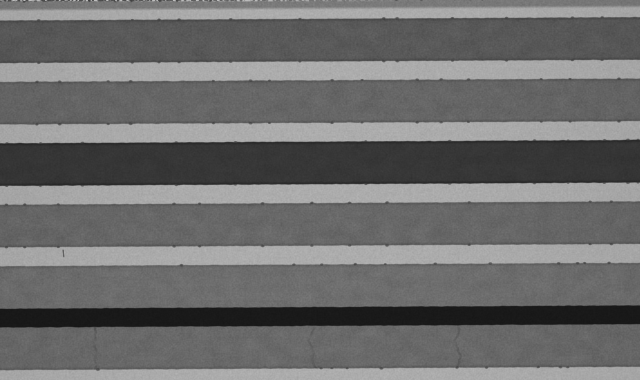
Give the GLSL for this texture, as a WebGL 2 fragment shader.

```glsl
#version 300 es
precision highp float;

uniform vec2 u_resolution;
out vec4 outColor;

// Layout, in canvas heights unless noted
const float PERIOD = 0.1616;
const float TOP_OFFSET = 0.0045;
const float TILT = 0.0054;
const float LINE_HALF = 0.153;      // in periods
const float EDGE_SOFT = 0.0022;
const float EDGE_WOBBLE = 0.0016;
const float SHADE_WIDTH = 0.004;

// Tones, from top to bottom
const float BAND_TONE[6] = float[6](0.345, 0.395, 0.212, 0.402, 0.425, 0.408);
const float LINE_TONE = 0.665;
const float BLACK_TONE = 0.098;
const float BLACK_LINE = 5.0;
const float TOP_TONE = 0.47;

// Wear
const float GRAIN = 0.045;
const float MOTTLE = 0.035;
const vec3 CRACK_X = vec3(0.252, 0.823, 1.205);
const float CRACK_DEPTH = 0.075;
const vec2 NICK = vec2(0.167, 0.333);
const float SPECK_CELL = 0.045;

vec2 hash2(vec2 p) {
  vec3 q = fract(p.xyx * vec3(0.1031, 0.1030, 0.0973));
  q += dot(q, q.yzx + 33.33);
  return fract((q.xx + q.yz) * q.zy);
}

float gradientNoise(vec2 p) {
  vec2 i = floor(p), f = fract(p);
  vec2 u = f * f * f * (f * (f * 6.0 - 15.0) + 10.0);
  vec2 a = vec2(0.0), b = vec2(1.0, 0.0);
  float n00 = dot(hash2(i) * 2.0 - 1.0, f);
  float n10 = dot(hash2(i + b) * 2.0 - 1.0, f - b);
  float n01 = dot(hash2(i + b.yx) * 2.0 - 1.0, f - b.yx);
  float n11 = dot(hash2(i + b.xx) * 2.0 - 1.0, f - b.xx);
  return mix(mix(n00, n10, u.x), mix(n01, n11, u.x), u.y);
}

// Small dark pits, one candidate per cell along a line edge
float edgeSpecks(float x, float edgeDistance, float seed) {
  float cell = floor(x / SPECK_CELL);
  vec2 h = hash2(vec2(cell + 17.0, seed + 5.0));
  float dx = x - (cell + 0.15 + 0.7 * h.x) * SPECK_CELL;
  float radius = 0.0015 + 0.002 * h.y;
  float pit = 1.0 - smoothstep(0.4, 1.5, length(vec2(dx * 0.7, edgeDistance)) / radius);
  return pit * step(0.62, h.y);
}

// Wandering vertical hairlines across the lowest band
float cracks(vec2 p) {
  float sum = 0.0;
  for (int i = 0; i < 3; i++) {
    float seed = float(i) * 9.0;
    float path = CRACK_X[i] + 0.024 * gradientNoise(vec2(seed, p.y * 24.0))
               + 0.007 * gradientNoise(vec2(seed + 3.5, p.y * 90.0));
    float strength = 0.55 + gradientNoise(vec2(seed + 6.3, p.y * 55.0));
    sum += strength * (1.0 - smoothstep(0.001, 0.0055, abs(p.x - path)));
  }
  return sum;
}

void main() {
  vec2 p = gl_FragCoord.xy / u_resolution.y;
  float aspect = u_resolution.x / u_resolution.y;
  float pixel = 1.0 / u_resolution.y;
  float soft = max(EDGE_SOFT, pixel * 0.7);

  // Tilted stack of lines and bands
  float depth = 1.0 - p.y + TILT * p.x / aspect * 1.65;
  float s = (depth - TOP_OFFSET) / PERIOD - LINE_HALF;
  float lineId = floor(s + 0.5);
  float bandId = clamp(floor(s), 0.0, 5.0);
  float side = sign(s - lineId);
  float wobble = gradientNoise(vec2(p.x * 65.0, lineId * 7.3 + side * 2.1));
  float d = (abs(s - lineId) - LINE_HALF) * PERIOD + EDGE_WOBBLE * wobble;
  float lineMask = 1.0 - smoothstep(-soft, soft, d);
  float isBlack = 1.0 - step(0.5, abs(lineId - BLACK_LINE));

  // Base tones; the first line fades into a greyer strip above
  float bandTone = BAND_TONE[int(bandId)];
  float paleTone = mix(TOP_TONE, LINE_TONE, smoothstep(0.021, 0.031, depth));
  float lineTone = mix(paleTone, BLACK_TONE, isBlack);

  // Dark rim just outside the pale lines, with pits
  float rim = exp(-pow((d - 0.0025) / SHADE_WIDTH, 2.0));
  bandTone -= 0.045 * rim * (1.0 - isBlack);
  float tone = mix(bandTone, lineTone, lineMask);
  float pits = edgeSpecks(p.x, d, lineId * 2.0 + side);
  tone = mix(tone, min(tone, 0.24), 0.7 * pits * (1.0 - isBlack));

  // Cracks and one short nick
  float lowest = step(4.5, bandId) * (1.0 - lineMask);
  tone -= CRACK_DEPTH * cracks(p) * lowest;
  vec2 nick = abs(p - NICK - vec2(0.08 * (NICK.y - p.y), 0.0));
  tone -= 0.28 * (1.0 - smoothstep(0.001, 0.003, nick.x)) * (1.0 - smoothstep(0.007, 0.012, nick.y));

  // Grain, mottling and darker sides
  float grain = gradientNoise(p * 210.0) + 0.6 * gradientNoise(p * 95.0 + 31.0);
  float mottle = gradientNoise(p * vec2(22.0, 30.0) + 11.0);
  float texture01 = mix(0.35, 1.0, smoothstep(0.1, 0.4, tone));
  tone += texture01 * (GRAIN * grain + MOTTLE * mottle * (1.0 - 0.7 * lineMask));
  float across = p.x / aspect - 0.5;
  tone *= 1.015 - 0.18 * across * across;

  // Ragged bright rim along the top, fading to the right
  float ragged = 0.5 + gradientNoise(vec2(p.x * 130.0, p.y * 180.0));
  float rimTop = smoothstep(0.994, 0.999, p.y) * (1.0 - smoothstep(0.35, 0.7, p.x / aspect));
  tone = mix(tone, 0.75, rimTop * smoothstep(0.35, 0.75, ragged));

  outColor = vec4(vec3(clamp(tone, 0.0, 1.0)), 1.0);
}
```
